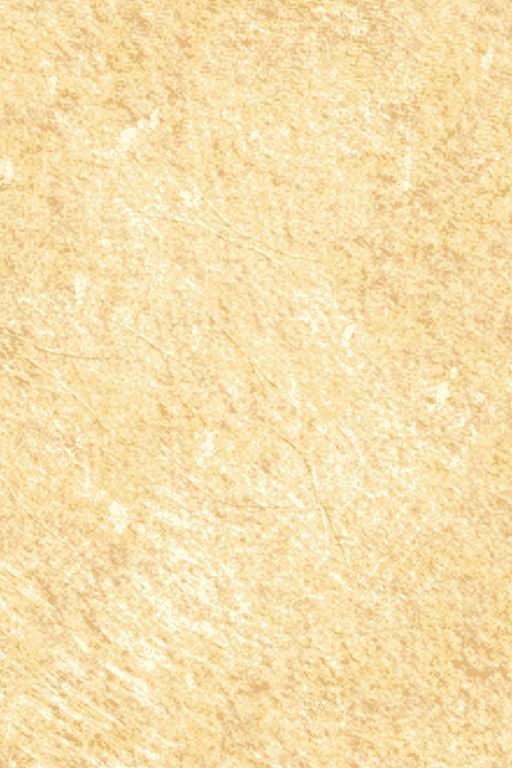
A Shadertoy shader for this texture:

```glsl
// Warm cream plaster with slanted grain, pale chips, trowel streaks and hairline cracks.

const vec3 OCHRE = vec3(0.90, 0.74, 0.48);
const vec3 TAN   = vec3(0.95, 0.83, 0.63);
const vec3 HONEY = vec3(0.97, 0.86, 0.60);
const vec3 CREAM = vec3(0.98, 0.89, 0.68);
const vec3 PALE  = vec3(0.98, 0.92, 0.75);
const vec3 CHALK = vec3(1.00, 0.98, 0.88);
const float SLANT = -0.6;

float hash(vec2 p) {
    return fract(sin(dot(p, vec2(127.1, 311.7))) * 43758.5);
}

float noise(vec2 p) {
    vec2 i = floor(p), f = fract(p);
    f = f * f * (3.0 - 2.0 * f);
    float low = mix(hash(i), hash(i + vec2(1, 0)), f.x);
    float high = mix(hash(i + vec2(0, 1)), hash(i + vec2(1, 1)), f.x);
    return mix(low, high, f.y);
}

float fbm(vec2 p) {
    float sum = 0.0, amp = 0.53;
    for (int i = 0; i < 4; i++) {
        sum += amp * noise(p);
        p = p * 2.03 + 17.3;
        amp *= 0.5;
    }
    return sum;
}

vec2 rotate(vec2 p, float angle) {
    float c = cos(angle), s = sin(angle);
    return vec2(c * p.x + s * p.y, c * p.y - s * p.x);
}

// Curved hairlines: a dark groove with a broken pale lip beside it.
float cracks(vec2 p, float aspect) {
    float tone = 0.0;
    vec2 wobble = 0.016 * vec2(fbm(p * 20.0), fbm(p * 20.0 + 40.0));
    for (int i = 0; i < 14; i++) {
        float id = float(i);
        vec2 center = vec2(hash(vec2(id, 1.7)) * aspect * 0.75, 0.2 + 0.55 * hash(vec2(id, 5.3)));
        vec2 q = rotate(p + wobble - center, mix(-1.4, 0.1, hash(vec2(id, 9.1))));
        float reach = mix(0.05, 0.17, hash(vec2(id, 3.9)));
        float d = q.y - mix(-4.0, 4.0, hash(vec2(id, 7.7))) * q.x * q.x;
        float fade = 1.0 - smoothstep(0.3, 1.0, abs(q.x) / reach);
        float worn = smoothstep(0.3, 0.6, noise(p * 45.0 + id));
        float groove = 1.0 - smoothstep(0.0004, 0.0026, abs(d));
        float lip = 1.0 - smoothstep(0.0004, 0.0028, abs(d - 0.0034));
        tone += fade * (lip * worn * 1.3 - groove * (1.6 - 0.8 * worn));
    }
    return tone;
}

// Ragged, crumbling upright flakes, denser toward the left.
float chips(vec2 p, float aspect) {
    float cover = 0.0;
    float ragged = (fbm(p * 75.0) - 0.5) * 3.5 + (noise(p * 250.0) - 0.5) * 1.1;
    for (int i = 0; i < 12; i++) {
        float id = float(i);
        float across = hash(vec2(id, 21.3));
        vec2 center = vec2(across * across * aspect, 0.25 + 0.75 * hash(vec2(id, 33.1)));
        vec2 q = rotate(p - center, mix(-0.7, 0.5, hash(vec2(id, 45.7))));
        vec2 size = mix(vec2(0.005, 0.010), vec2(0.010, 0.032), hash(vec2(id, 51.9)));
        float d = length(q / size) + ragged;
        cover = max(cover, 1.0 - smoothstep(0.6, 0.95, d));
    }
    return cover;
}

// Long strokes that thicken toward the lower left corner.
float streaks(vec2 p, vec2 along) {
    vec2 bent = along + vec2(0.0, 0.015 * noise(p * 9.0));
    float stroke = noise(bent * vec2(14.0, 125.0)) * 0.65 + noise(bent * vec2(60.0, 260.0)) * 0.35;
    float corner = 1.0 - smoothstep(0.12, 0.5, length((p - vec2(0.10, 0.04)) * vec2(1.0, 0.8)));
    float patches = smoothstep(0.32, 0.55, fbm(p * 8.0 + 3.0));
    return smoothstep(0.52, 0.68, stroke) * corner * patches;
}

// Small bright specks gathered in loose clouds.
float flecks(vec2 p, vec2 along) {
    float cloud = smoothstep(0.42, 0.72, fbm(p * 12.0 + 60.0));
    float speck = noise(along * vec2(140.0, 200.0)) * 0.6 + noise(p * 300.0) * 0.4;
    return smoothstep(0.57, 0.70, speck) * cloud;
}

vec3 plasterColor(float tone, float warmth) {
    vec3 color = mix(OCHRE, mix(TAN, HONEY, warmth), smoothstep(-2.3, -0.75, tone));
    color = mix(color, CREAM, smoothstep(-0.75, 0.1, tone));
    color = mix(color, PALE, smoothstep(0.1, 1.0, tone));
    return mix(color, CHALK, smoothstep(1.0, 2.1, tone));
}

void mainImage(out vec4 fragColor, in vec2 fragCoord) {
    vec2 p = fragCoord / iResolution.y;
    float aspect = iResolution.x / iResolution.y;
    vec2 along = rotate(p, SLANT);

    // Faint stains, with a slightly lighter middle
    float glow = 1.0 - smoothstep(0.1, 0.65, length((p - vec2(0.45 * aspect, 0.57)) * vec2(1.2, 1.0)));
    float tone = (fbm(p * 5.0) - 0.5) * 1.5 + (glow - 0.55) * 0.5 - 0.1;

    // Slanted grain, pits lit from one side, and fine tooth
    vec2 coarse = along * vec2(36.0, 62.0);
    float tooth = noise(p * 330.0) - 0.5;
    tone += (fbm(coarse) - 0.5) * 2.0;
    tone += (fbm(coarse * 1.8) - fbm(coarse * 1.8 + vec2(0.25, 0.4))) * 2.6;
    tone += (noise(along * vec2(150.0, 260.0)) - 0.5) * 2.0;
    tone += tooth * 2.0;
    float pits = smoothstep(0.60, 0.76, noise(along * vec2(75.0, 130.0) + 9.0));
    tone -= pits * smoothstep(0.42, 0.65, fbm(p * 9.0 + 25.0)) * 1.2;

    // Surface damage
    tone += cracks(p, aspect);
    tone += 1.7 * flecks(p, along) + 1.9 * streaks(p, along);
    tone = mix(tone, 1.9 + 0.4 * tone, chips(p, aspect));

    float warmth = smoothstep(0.38, 0.62, fbm(p * 26.0 + 80.0));
    vec3 color = plasterColor(tone, warmth) * (1.0 + 0.025 * tooth);
    fragColor = vec4(color, 1.0);
}
```
